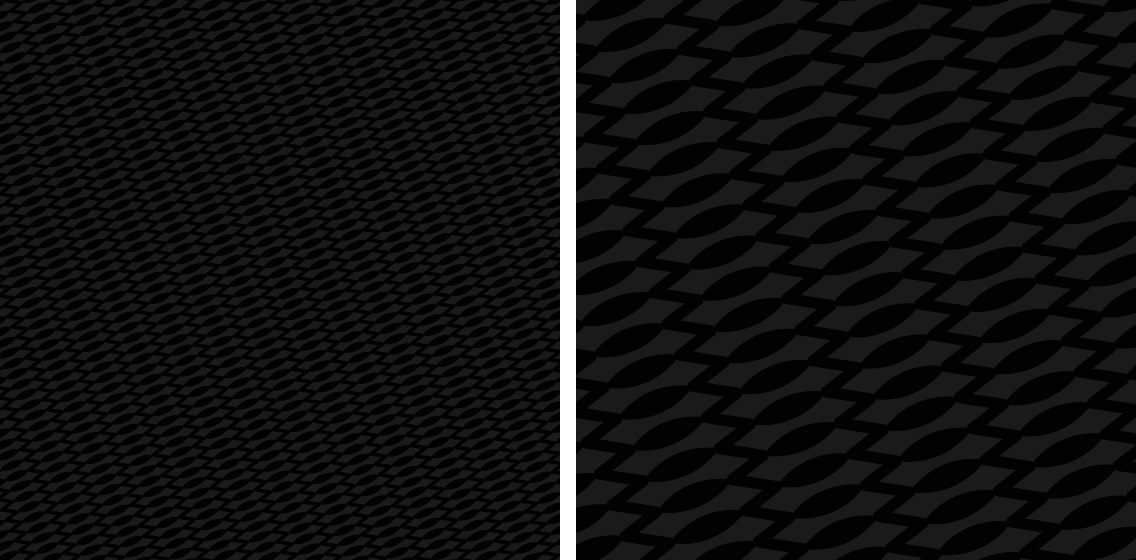
Left: the whole. Right: its middle third, enlarged.
This pattern is drawn by a WebGL 1 fragment shader. Its source:

```glsl
precision highp float;
// Dark woven mesh: black lenses on a skewed lattice, joined by thin slits
// that cut the grey ground into curved slanted leaves. Each pixel takes the
// smallest distance to the lenses and slits of the nearby lattice cells.

uniform vec2 u_resolution;

#define ROWS 54.0                   // lattice rows over the canvas height
#define ROW_STEP vec2(0.42, -1.0)   // from one lens to the next one below
#define COL_STEP vec2(3.86, 0.82)   // from one lens to the next on its right
#define ANCHOR vec2(0.5, 0.513)     // centre of one lens on the canvas
#define LENS_TIP vec2(1.22, 0.52)   // lens centre to its right tip
#define LENS_HALF_WIDTH 0.38
#define SLIT_HALF_WIDTH 0.18
#define INK vec3(0.006)
#define GREY vec3(0.102)

float segmentDistance(vec2 p, vec2 a, vec2 b) {
    vec2 ap = p - a;
    vec2 ab = b - a;
    return length(ap - ab * clamp(dot(ap, ab) / dot(ab, ab), 0.0, 1.0));
}

// Overlap of two equal circles, with its long axis along LENS_TIP.
float lensDistance(vec2 p) {
    float halfLength = length(LENS_TIP);
    vec2 axis = LENS_TIP / halfLength;
    vec2 q = vec2(dot(p, axis), abs(dot(p, vec2(-axis.y, axis.x))));
    float radius = (halfLength * halfLength + LENS_HALF_WIDTH * LENS_HALF_WIDTH)
                 / (2.0 * LENS_HALF_WIDTH);
    return length(q + vec2(0.0, radius - LENS_HALF_WIDTH)) - radius;
}

// One lens with the two slits that leave its left tip.
float cellDistance(vec2 p) {
    vec2 leftTip = -LENS_TIP;
    vec2 sideTip = LENS_TIP - COL_STEP;
    vec2 lowerTip = sideTip + ROW_STEP;
    float slits = min(segmentDistance(p, leftTip, sideTip),
                      segmentDistance(p, leftTip, lowerTip));
    return min(lensDistance(p), slits - SLIT_HALF_WIDTH);
}

// Lattice coordinates: x counts rows, y counts columns.
vec2 toLattice(vec2 p) {
    float area = ROW_STEP.x * COL_STEP.y - ROW_STEP.y * COL_STEP.x;
    return vec2(p.x * COL_STEP.y - p.y * COL_STEP.x,
                ROW_STEP.x * p.y - ROW_STEP.y * p.x) / area;
}

void main() {
    vec2 p = (gl_FragCoord.xy / u_resolution.y - ANCHOR) * ROWS;
    float pixel = ROWS / u_resolution.y;

    // Shift to the nearest lens, then search its neighbours.
    vec2 cell = floor(toLattice(p) + 0.5);
    vec2 local = p - cell.x * ROW_STEP - cell.y * COL_STEP;
    float d = 1e3;
    for (int row = -2; row <= 2; row++) {
        for (int col = -1; col <= 1; col++) {
            vec2 offset = float(row) * ROW_STEP + float(col) * COL_STEP;
            d = min(d, cellDistance(local - offset));
        }
    }

    float ground = smoothstep(-0.6 * pixel, 0.6 * pixel, d);
    gl_FragColor = vec4(mix(INK, GREY, ground), 1.0);
}
```
